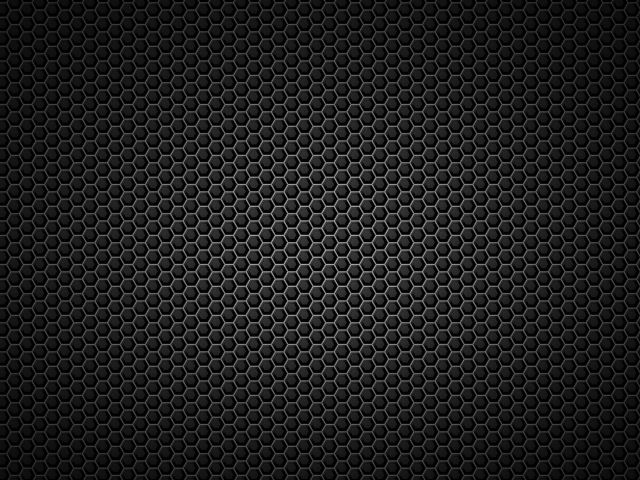
Give the GLSL for this pattern, as a WebGL 1 fragment shader.

```glsl
precision highp float;
// Dark metal mesh: flat-topped hexagonal cells with thin light rims, a bevel
// lit from the upper left and a small raised plate in each cell.
// A hexagon metric shapes every cell; a soft elliptical light covers the sheet.

uniform vec2 u_resolution;

const float ROWS = 33.0;                          // cells down the canvas
const vec2 LATTICE = vec2(1.7320508, 1.0);        // period of two hex columns
const vec2 LATTICE_SHIFT = vec2(0.682, -0.183);   // a cell centre, in rows
const float CELL_RADIUS = 0.5;
const float RIM_HALF_WIDTH = 0.045;
const float PLATE_RADIUS = 0.27;
const vec2 PLATE_SHIFT = vec2(-0.02, 0.02);
const vec2 LIGHT_DIR = vec2(-0.6, 0.8);

const float RIM_TONE = 0.66;
const float RIM_SHADE_TONE = 0.52;
const float PLATE_TONE = 0.20;
const float PLATE_SLOPE = 0.10;
const float BEVEL_TONE = 0.23;
const float PIT_TONE = 0.012;

const vec2 GLOW_RADII = vec2(0.58, 0.43);         // in canvas heights
const vec2 GLOW_CENTRE = vec2(0.0, -0.01);
const float GLOW_FLOOR = 0.20;

// Distance-like measure, constant along hexagons with flat tops.
float hexMetric(vec2 p) {
  p = abs(p);
  return max(p.y, dot(p, vec2(0.8660254, 0.5)));
}

// Offset from the nearest cell centre of the hexagonal lattice.
vec2 hexCell(vec2 p) {
  vec2 a = mod(p + 0.5 * LATTICE, LATTICE) - 0.5 * LATTICE;
  vec2 b = mod(p, LATTICE) - 0.5 * LATTICE;
  return dot(a, a) < dot(b, b) ? a : b;
}

// Coverage of a shape whose inside has a negative distance.
float coverage(float dist, float pixel) {
  return clamp(0.5 - dist / pixel, 0.0, 1.0);
}

void main() {
  vec2 p = (gl_FragCoord.xy - 0.5 * u_resolution) / u_resolution.y;
  float pixel = ROWS / u_resolution.y;
  vec2 cell = hexCell(p * ROWS - LATTICE_SHIFT);
  float radius = hexMetric(cell);
  float facing = dot(cell / max(length(cell), 0.001), LIGHT_DIR);

  // Sloping wall: grey towards the light, black on the far side.
  float tone = mix(PIT_TONE, BEVEL_TONE, smoothstep(0.05, 0.95, facing));

  // Dark groove around the plate, then the plate itself.
  vec2 onPlate = cell - PLATE_SHIFT;
  float plateDist = hexMetric(onPlate) - PLATE_RADIUS;
  float groove = coverage(abs(plateDist) - 0.025, pixel);
  tone = mix(tone, PIT_TONE, 0.6 * groove);
  float plateTone = PLATE_TONE + PLATE_SLOPE * dot(onPlate, LIGHT_DIR);
  tone = mix(tone, plateTone, coverage(plateDist, pixel));

  // Light rim shared by neighbouring cells.
  float rimDist = CELL_RADIUS - radius - RIM_HALF_WIDTH;
  float rimTone = mix(RIM_SHADE_TONE, RIM_TONE, 0.5 + 0.5 * facing);
  tone = mix(tone, rimTone, coverage(rimDist, pixel));

  // Broad light fading to the corners.
  vec2 g = (p - GLOW_CENTRE) / GLOW_RADII;
  tone *= mix(GLOW_FLOOR, 1.0, exp(-dot(g, g)));

  gl_FragColor = vec4(vec3(tone), 1.0);
}
```
